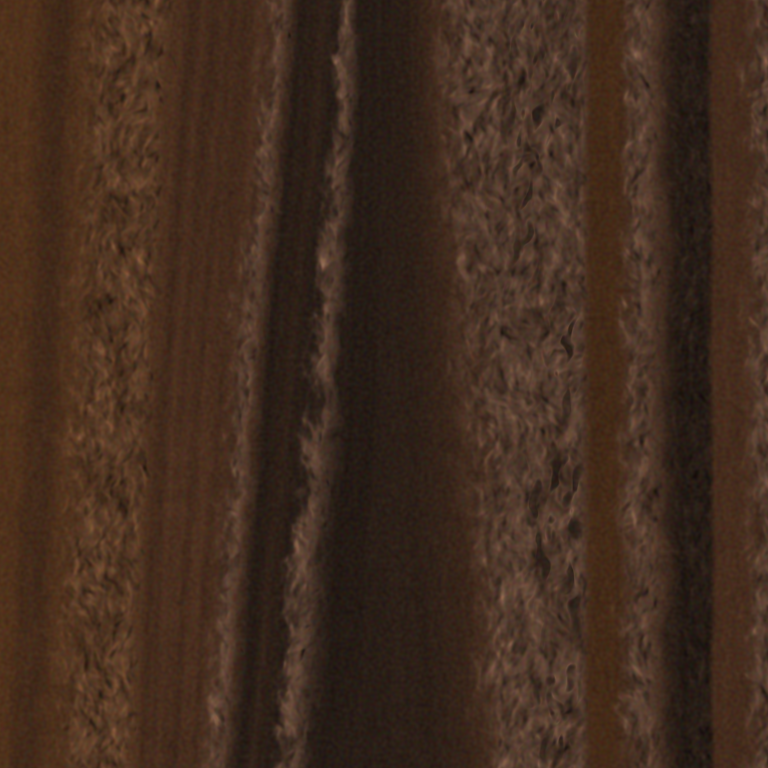
Reproduce this texture procedurally as a WebGL 2 fragment shader.

```glsl
#version 300 es
precision highp float;
// Draped brown plush: leaning vertical folds, alternating smooth nap, fuzzy
// sheen and deep shadow. Folds are soft bands across a sheared axis; the pile
// is dense scattered hairs over crinkled, warped gradient noise.
#define AMBER vec3(0.305, 0.188, 0.104)
#define COCOA vec3(0.266, 0.168, 0.110)
#define SHADOW vec3(0.142, 0.104, 0.081)
#define WARM_SHEEN vec3(0.325, 0.217, 0.142)
#define COOL_SHEEN vec3(0.322, 0.232, 0.180)
#define HAIR_CELLS 62.0
#define HAIR_LENGTH 0.46
#define HAIR_WIDTH 0.17
#define HAIR_CONTRAST 0.25
#define RAGGED 0.020
#define STREAKS 0.17
#define GRAIN 0.045

uniform vec2 u_resolution;
out vec4 fragColor;

// Two random values in 0..1 for an integer cell
vec2 hash2(vec2 cell) {
  uvec2 v = uvec2(ivec2(cell)) * 1664525u + 1013904223u;
  v.x += v.y * 1664525u;
  v.y += v.x * 1664525u;
  v ^= v >> 16u;
  v.x += v.y * 1664525u;
  v.y += v.x * 1664525u;
  v ^= v >> 16u;
  return vec2(v & 65535u) / 65535.0;
}

float corner(vec2 cell, vec2 offset) {
  float angle = 6.2832 * hash2(cell).x;
  return dot(vec2(cos(angle), sin(angle)), offset);
}

// Gradient noise, about -0.7..0.7
float noise(vec2 p) {
  vec2 i = floor(p), f = p - i;
  vec2 s = f * f * f * (f * (f * 6.0 - 15.0) + 10.0);
  vec2 e = vec2(1.0, 0.0);
  return mix(mix(corner(i, f), corner(i + e.xy, f - e.xy), s.x),
             mix(corner(i + e.yx, f - e.yx), corner(i + e.xx, f - e.xx), s.x), s.y);
}

float edge(float at, float soft, float x) {
  return smoothstep(at - soft, at + soft, x);
}

// Band from a to b with its own softness on each side
float band(float x, float a, float b, float softA, float softB) {
  return edge(a, softA, x) * (1.0 - edge(b, softB, x));
}

// Overlapping light and dark hairs, combed roughly upright with swirls
float hairs(vec2 p) {
  vec2 q = p * HAIR_CELLS, home = floor(q);
  float sum = 0.0;
  for (int k = 0; k < 45; k++) {
    vec2 cell = home + vec2(k % 3, (k / 3) % 3) - 1.0;
    vec2 seed = cell + float(k / 9) * 217.0;
    vec2 place = hash2(seed), look = hash2(seed + 571.0);
    float angle = 1.8 * noise(cell * 0.23) + 1.3 * (look.x - 0.5);
    vec2 d = q - cell - place;
    float across = d.x * cos(angle) + d.y * sin(angle);
    float along = d.y * cos(angle) - d.x * sin(angle);
    vec2 r = vec2(across / HAIR_WIDTH, along / HAIR_LENGTH);
    sum += (2.0 * look.y - 1.0) * exp(-dot(r, r));
  }
  return sum;
}

void main() {
  vec2 p = gl_FragCoord.xy / u_resolution;

  // Shear each fold by its own lean
  float lean = 0.045 + 0.04 * edge(0.25, 0.08, p.x)
             - 0.165 * edge(0.51, 0.10, p.x) + 0.08 * edge(0.69, 0.08, p.x);
  float u = p.x - (p.y - 0.5) * lean + 0.006 * noise(vec2(p.x * 4.0, p.y * 5.0));

  // Crinkled pile at several sizes
  float hair = hairs(p);
  vec2 w = p + 0.010 * vec2(noise(p * 34.0), noise(p * 34.0 + 90.0));
  float clump = noise(w * vec2(42.0, 20.0)) + 0.6 * noise(w * vec2(17.0, 9.0) + 40.0);
  float crinkle = noise(w * vec2(95.0, 52.0) + 17.0);
  float rag = u + RAGGED * (0.8 * clump + 0.5 * crinkle + 0.15 * hair);

  // Smooth nap, with fine lengthwise streaks
  vec3 color = mix(AMBER, COCOA, edge(0.19, 0.03, u));
  color = mix(color, AMBER * 0.87, band(u, 0.765, 0.81, 0.01, 0.015));
  color = mix(color, COCOA * 0.86, band(u, 0.044, 0.070, 0.025, 0.025));
  float streak = noise(vec2(u * 85.0, p.y * 1.3)) + 0.6 * noise(vec2(u * 38.0, p.y + 9.0));
  color *= 1.0 + STREAKS * streak * (0.4 + 0.8 * band(u, 0.20, 0.42, 0.02, 0.04));

  // Deep folds; the right one is fuzzy on its left side
  float fuzzyDeep = edge(0.866, 0.024, rag) * (1.0 - edge(0.926, 0.006, u));
  float deep = max(band(u, 0.340, 0.568, 0.014, 0.062), fuzzyDeep);
  deep *= 1.0 - 0.30 * band(u, 0.362, 0.388, 0.014, 0.014);
  deep *= 0.94 - 0.12 * band(u, 0.495, 0.545, 0.03, 0.03);
  color = mix(color, SHADOW * (1.0 + 0.16 * streak), deep);

  // Sheen where the pile catches the light
  float narrow = max(band(rag, 0.309, 0.335, 0.020, 0.012),
                     band(rag, 0.407 + 0.01 * (p.y - 0.5), 0.437, 0.014, 0.014));
  float broad = max(band(rag, 0.100, 0.196, 0.034, 0.010),
                    edge(0.605, 0.034, rag) * (1.0 - edge(0.763, 0.007, mix(u, rag, 0.3))));
  float right = max(band(rag, 0.814, 0.858, 0.016, 0.020), edge(0.978, 0.016, rag));
  float pile = max(narrow, max(broad, right));
  vec3 sheen = mix(WARM_SHEEN, COOL_SHEEN, edge(0.25, 0.06, u));
  color = mix(color, sheen * (1.0 + 0.08 * narrow), pile * clamp(0.9 + 0.45 * clump, 0.0, 1.0));
  float fuzz = max(pile, 0.18 + 0.6 * fuzzyDeep);
  color *= 1.0 + fuzz * (HAIR_CONTRAST * hair + 0.22 * clump + 0.30 * crinkle);

  // Jagged, slanting creases in the widest fold, gathered in patches
  vec2 slant = vec2(w.x - 0.22 * w.y, w.y);
  float crack = noise(slant * vec2(62.0, 24.0)) + 0.5 * crinkle + 0.10 * hair;
  float patches = edge(-0.02, 0.22, noise(slant * vec2(13.0, 5.0) + 5.0));
  float crease = smoothstep(0.06, 0.42, crack) * (0.25 + 0.75 * patches);
  color = mix(color, SHADOW, 0.9 * crease * band(u, 0.675, 0.756, 0.045, 0.012));

  // Faint coloured grain
  vec2 g = p * 165.0;
  color += GRAIN * vec3(noise(g), noise(g + 311.0), noise(g + 733.0));
  fragColor = vec4(clamp(color, 0.0, 1.0), 1.0);
}
```
